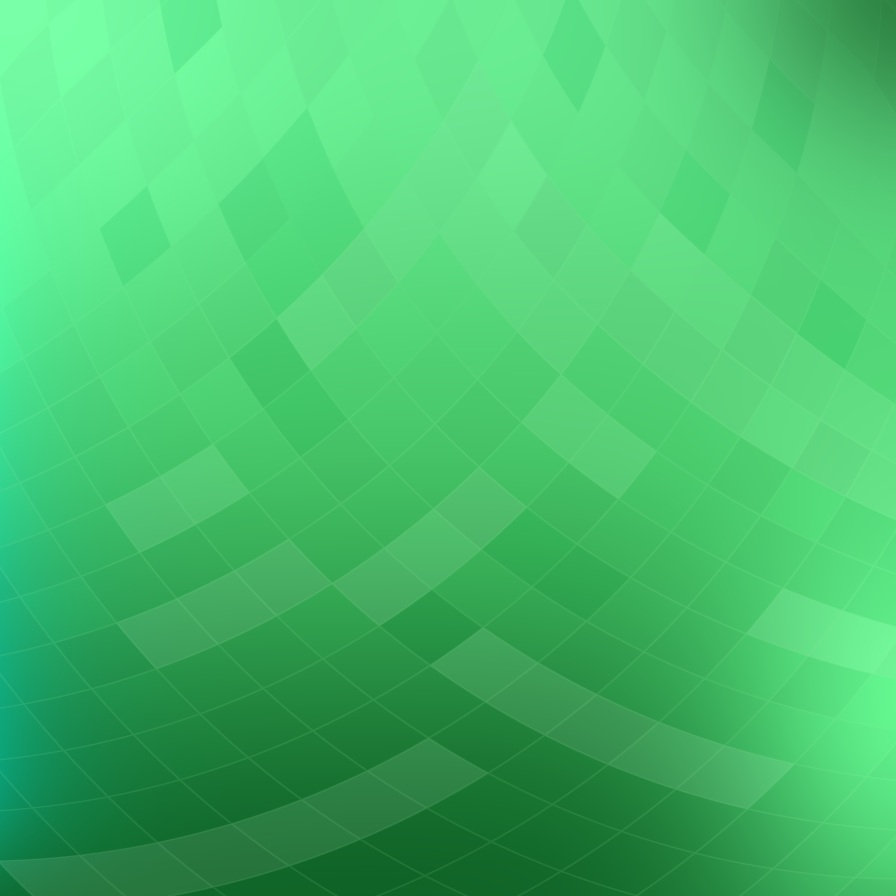
Reproduce this background procedurally as a Shadertoy shader.

```glsl
#define ARC_SPACING 0.069
#define ARC_BEND 0.0352
#define DIAGONAL 0.76
#define LINE_WIDTH 0.0013
#define LINE_ALPHA 0.11
#define LIGHT_ALPHA 0.10
#define SHADE_ALPHA 0.24
#define CELL_VARIATION 0.04

const vec3 DEEP  = vec3(0.06, 0.39, 0.15);
const vec3 LEAF  = vec3(0.27, 0.77, 0.40);
const vec3 MINT  = vec3(0.41, 0.92, 0.57);
const vec3 TEAL  = vec3(0.04, 0.63, 0.47);
const vec3 AQUA  = vec3(0.30, 0.96, 0.62);
const vec3 LIME  = vec3(0.39, 0.96, 0.56);
const vec3 SHADE = vec3(0.12, 0.68, 0.30);
const vec3 DUSK  = vec3(0.17, 0.50, 0.25);

// Blocks of lattice cells: lower corner, upper corner
const vec4 LIGHT_BLOCKS[10] = vec4[10](
    vec4(1, 2, 2, 5), vec4(2, -1, 3, 2), vec4(-1, 2, 0, 4),
    vec4(5, 3, 6, 9), vec4(4, 1, 9, 2), vec4(7, -2, 13, -1),
    vec4(2, -3, 4, -2), vec4(-2, -3, -1, 0), vec4(2, -6, 14, -4),
    vec4(-2, -5, 2, -3));
const vec4 SHADE_BLOCKS[10] = vec4[10](
    vec4(-4, -2, -2, 0), vec4(-1, -7, 0, -6), vec4(3, -9, 4, -8),
    vec4(2, -7, 3, -6), vec4(5, -7, 6, -6), vec4(-5, 1, -4, 2),
    vec4(-8, -1, -6, 0), vec4(3, 1, 4, 2), vec4(3, -1, 5, 0),
    vec4(-2, 0, 0, 1));

float hash(vec2 p) {
    return fract(sin(dot(p, vec2(127.1, 311.7))) * 4375.85);
}

float glow(vec2 p, vec2 centre, vec2 radius) {
    vec2 d = (p - centre) / radius;
    return exp(-dot(d, d));
}

// Index of the arc through p; arcs draw closer away from the diagonal
float arcIndex(vec2 p, vec2 centre, float radius, float steepBend) {
    vec2 d = abs(p - centre);
    float turn = atan(d.x, d.y) - DIAGONAL;
    float bend = ARC_BEND * (turn > 0.0 ? steepBend : 1.0);
    return (length(d) - radius) / (ARC_SPACING - bend * turn * turn);
}

// Smooth coverage of a block in lattice space
float blockMask(vec2 q, vec4 block, vec2 px) {
    vec2 inside = min(q - block.xy, block.zw - q) / px;
    return clamp(min(inside.x, inside.y) + 0.5, 0.0, 1.0);
}

vec3 backdrop(vec2 p) {
    vec3 col = mix(DEEP, LEAF, smoothstep(-0.02, 0.56, p.y));
    col = mix(col, MINT, smoothstep(0.4, 1.0, p.y));
    // Cool wash along the left side
    vec3 wash = mix(TEAL, AQUA, smoothstep(0.1, 0.75, p.y));
    float washAlpha = exp(-p.x / 0.08) * smoothstep(-0.06, 0.15, p.y);
    col = mix(col, wash, washAlpha);
    // Corner and side glows
    col = mix(col, vec3(0.47, 1.0, 0.65), glow(p, vec2(0.02, 1.0), vec2(0.27)));
    col = mix(col, LIME, glow(p, vec2(1.03, 0.22), vec2(0.23, 0.34)));
    return mix(col, DUSK, glow(p, vec2(1.03, 1.03), vec2(0.21)));
}

void mainImage(out vec4 fragColor, in vec2 fragCoord) {
    vec2 p = fragCoord / iResolution.xy;

    // Two crossing families of arcs
    vec2 q = vec2(1.2 + arcIndex(p, vec2(-0.189, 1.216), 0.978, 0.9),
                  arcIndex(p, vec2(1.146, 1.155), 0.9805, 0.4));
    vec2 px = max(fwidth(q), vec2(1e-4));

    // Large light and shaded blocks
    float light = 0.0;
    float shade = 0.0;
    for (int i = 0; i < 10; i++) {
        light = max(light, blockMask(q, LIGHT_BLOCKS[i], px));
        shade = max(shade, blockMask(q, SHADE_BLOCKS[i], px));
    }
    vec3 col = backdrop(p);
    float lightFade = mix(1.0, 0.6, smoothstep(0.4, 0.7, p.y));
    col = mix(col, vec3(0.95, 1.0, 0.95), light * lightFade * LIGHT_ALPHA);
    col = mix(col, col * SHADE / LEAF, shade * SHADE_ALPHA);

    // Faint variation from cell to cell
    vec2 cell = floor(q);
    vec2 edge = 0.5 - abs(fract(q) - 0.5);
    vec2 cover = clamp(edge / px, 0.0, 1.0);
    float tone = (hash(cell) - 0.5) * cover.x * cover.y;
    col *= 1.0 + CELL_VARIATION * tone;

    // Fine lattice lines, fading upwards
    vec2 halfWidth = 0.5 * LINE_WIDTH * px * iResolution.y;
    vec2 lines = clamp((halfWidth - edge) / px + 0.5, 0.0, 1.0);
    float fade = mix(0.2, 1.0, smoothstep(0.85, 0.5, p.y));
    col = mix(col, vec3(0.7, 1.0, 0.7), max(lines.x, lines.y) * LINE_ALPHA * fade);

    fragColor = vec4(clamp(col, 0.0, 1.0), 1.0);
}
```
